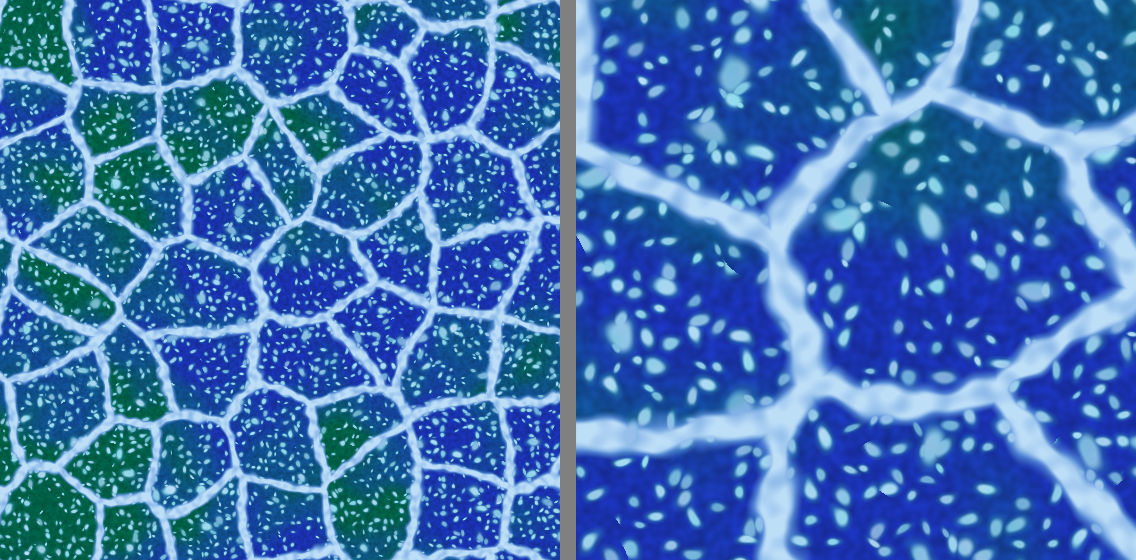
Left, the full canvas; right, a detail of the centre.
A three.js fragment shader for this pattern:

```glsl
varying vec2 vUv;

const float CELL_SCALE = 6.7;
const float CELL_JITTER = 0.88;
const float VEIN_HALF_WIDTH = 0.0095;
const float VEIN_SOFTNESS = 0.0035;
const float BEND = 0.026;
const float RAGGED = 0.0065;
const float FINE_DOTS = 66.0;
const float LARGE_DOTS = 31.0;
const float GRAIN = 0.16;

const vec3 BLUE = vec3(0.10, 0.19, 0.68);
const vec3 TEAL = vec3(0.06, 0.31, 0.55);
const vec3 GREEN = vec3(0.00, 0.37, 0.27);
const vec3 HALO = vec3(0.19, 0.57, 0.70);
const vec3 CYAN = vec3(0.56, 0.87, 0.93);
const vec3 FRINGE = vec3(0.35, 0.57, 0.85);
const vec3 PALE = vec3(0.74, 0.87, 0.97);

vec2 hash2(vec2 p) {
  vec3 q = fract(p.xyx * vec3(0.1031, 0.1030, 0.0973));
  q += dot(q, q.yzx + 33.33);
  return fract((q.xx + q.yz) * q.zy);
}

float gradientDot(vec2 corner, vec2 offset) {
  float angle = 6.2832 * hash2(corner + 71.0).x;
  return dot(vec2(cos(angle), sin(angle)), offset);
}

float noise(vec2 p) {
  vec2 i = floor(p), f = fract(p);
  vec2 u = f * f * f * (f * (f * 6.0 - 15.0) + 10.0);
  vec2 e = vec2(1.0, 0.0);
  return mix(mix(gradientDot(i, f), gradientDot(i + e, f - e), u.x),
             mix(gradientDot(i + e.yx, f - e.yx), gradientDot(i + 1.0, f - 1.0), u.x), u.y);
}

vec2 noise2(vec2 p) {
  return vec2(noise(p), noise(p + vec2(37.2, 91.7)));
}

vec2 cellPoint(vec2 id) {
  return id + 0.5 + CELL_JITTER * (hash2(id + 13.0) - 0.5);
}

// Distance to the nearest cell border, and the cell's id
vec3 voronoi(vec2 p) {
  vec2 base = floor(p), nearest = base;
  float best = 9.0;
  for (int j = -1; j <= 1; j++)
    for (int i = -1; i <= 1; i++) {
      vec2 id = base + vec2(float(i), float(j));
      float d = distance(p, cellPoint(id));
      if (d < best) { best = d; nearest = id; }
    }
  vec2 a = cellPoint(nearest) - p;
  float border = 9.0;
  for (int j = -2; j <= 2; j++)
    for (int i = -2; i <= 2; i++) {
      vec2 b = cellPoint(nearest + vec2(float(i), float(j))) - p;
      if (i != 0 || j != 0)
        border = min(border, dot(0.5 * (a + b), normalize(b - a)));
    }
  return vec3(border, nearest);
}

// Scattered oval dots: x is the core, y the soft halo
vec2 speckles(vec2 p, float density, float radius) {
  vec2 base = floor(p), mask = vec2(0.0);
  for (int j = -1; j <= 1; j++)
    for (int i = -1; i <= 1; i++) {
      vec2 id = base + vec2(float(i), float(j));
      vec2 place = hash2(id + 5.0), look = hash2(id + 207.0);
      float turn = 6.2832 * look.y;
      vec2 axis = vec2(cos(turn), sin(turn));
      vec2 d = p - id - 0.1 - 0.8 * place;
      d = vec2(dot(d, axis) * 0.8, dot(d, vec2(-axis.y, axis.x)) * (1.0 + 0.5 * place.x));
      float r = radius * (0.65 + 0.7 * fract(look.x * 17.0));
      float shown = step(look.x, density) * (0.6 + 0.4 * place.y);
      float dist = length(d);
      mask = max(mask, shown * vec2(1.0 - smoothstep(r * 0.55, r * 1.25, dist),
                                    1.0 - smoothstep(r * 0.7, r * 1.9, dist)));
    }
  return mask;
}

void main() {
  vec2 p = vUv;

  // Bent and ragged cell network
  vec2 warped = p + BEND * noise2(p * 8.0) + RAGGED * noise2(p * 48.0);
  vec3 cell = voronoi(warped * CELL_SCALE + 20.0);
  float border = cell.x / CELL_SCALE;

  // Ground drifting from blue through teal to green
  float hue = 0.35 + 1.2 * noise(p * 3.5 + 4.0) + 0.6 * noise(p * 11.0)
            + 0.7 * (hash2(cell.yz + 90.0).x - 0.5) + 0.5 * (0.5 - p.x);
  vec3 color = mix(BLUE, TEAL, smoothstep(0.0, 0.5, hue));
  color = mix(color, GREEN, smoothstep(0.5, 0.95, hue));
  color *= 1.0 + GRAIN * (noise(p * 95.0) + noise(p * 190.0));

  // Fine and large dots
  vec2 dotSpace = p + 0.004 * noise2(p * 60.0);
  float crowd = 0.72 + 0.4 * noise(p * 14.0 + 8.0);
  vec2 dots = max(speckles(dotSpace * FINE_DOTS, crowd, 0.24),
                  speckles(dotSpace * LARGE_DOTS + 40.0, 0.27, 0.22));
  color = mix(color, HALO, 0.65 * dots.y);
  color = mix(color, mix(CYAN, PALE, 0.5 + noise(p * 50.0)), dots.x);

  // Pale mottled veins with a blue fringe
  float width = VEIN_HALF_WIDTH * (1.0 + 0.5 * noise(p * 38.0 + 3.0) + 0.25 * noise(p * 9.0));
  float fringe = 1.0 - smoothstep(width - VEIN_SOFTNESS, width + VEIN_SOFTNESS, border);
  float core = 1.0 - smoothstep(width * 0.45, width * 0.95, border);
  float mottle = clamp(0.9 + 0.75 * noise(p * 75.0 + 6.0), 0.0, 1.0);
  color = mix(color, mix(FRINGE, PALE, max(core * mottle, 0.7 * dots.x)), fringe);

  gl_FragColor = vec4(color, 1.0);
}
```
